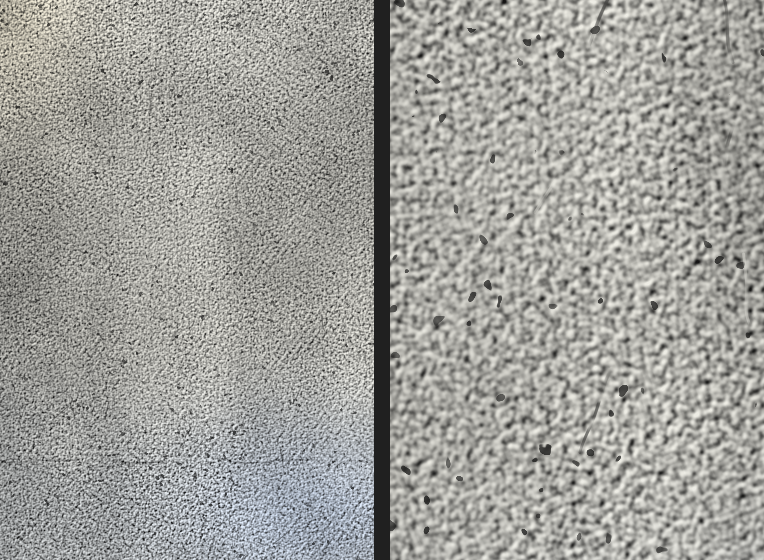
Left, the full canvas; right, a detail of the centre.
Give the GLSL for this texture, as a Shadertoy shader.

```glsl
// Weathered concrete wall: fine embossed grains over broad, soft stains.
// Gradient noise shapes the grain and value noise the stains; jittered cells
// scatter pits and scratches, and a cool sheen rises from the lower right.

float hash(vec2 p) {
    return fract(sin(dot(p, vec2(127.1, 311.7))) * 43758.5453);
}

vec2 direction(float turn) {
    return vec2(cos(6.2832 * turn), sin(6.2832 * turn));
}

float noise(vec2 p) {
    vec2 i = floor(p), f = fract(p);
    f = f * f * (3.0 - 2.0 * f);
    return mix(mix(hash(i), hash(i + vec2(1, 0)), f.x),
               mix(hash(i + vec2(0, 1)), hash(i + vec2(1, 1)), f.x), f.y);
}

// Slope of one lattice corner, seen from offset f
float corner(vec2 id, vec2 f) {
    return dot(direction(hash(id)), f);
}

float gradientNoise(vec2 p) {
    vec2 i = floor(p), f = fract(p), u = f * f * (3.0 - 2.0 * f);
    vec2 x = vec2(1, 0), y = vec2(0, 1);
    return mix(mix(corner(i, f), corner(i + x, f - x), u.x),
               mix(corner(i + y, f - y), corner(i + 1.0, f - 1.0), u.x), u.y);
}

// Broad mottling, centred on zero
float mottle(vec2 p) {
    float sum = 0.0, weight = 0.5;
    for (int i = 0; i < 5; i++) {
        sum += weight * (noise(p) - 0.5);
        p = mat2(1.6, 1.2, -1.2, 1.6) * p + 17.3;
        weight *= 0.65;
    }
    return sum;
}

// Height of the sandy surface; turned lattices hide their grids
float grainHeight(vec2 p) {
    vec2 coarse = mat2(0.8, 0.6, -0.6, 0.8) * p;
    vec2 fine = mat2(0.92, -0.39, 0.39, 0.92) * p;
    return 0.7 * gradientNoise(coarse * 200.0) + 0.5 * gradientNoise(fine * 310.0 + 9.0);
}

// Ragged dark hollows of random stretch, at most one per cell
float pits(vec2 p, float cells, float share) {
    vec2 q = mat2(0.8, -0.6, 0.6, 0.8) * p * cells, id = floor(q);
    vec2 center = 0.4 + 0.2 * vec2(hash(id), hash(id + 11.0));
    vec2 along = direction(hash(id + 17.0)), d = fract(q) - center;
    d = vec2(dot(d, along), 1.6 * dot(d, vec2(-along.y, along.x)));
    float radius = mix(0.07, 0.25, hash(id + 7.0));
    float edge = length(d) + 0.45 * gradientNoise(p * 190.0);
    float soft = 0.8 * cells / iResolution.y;
    float depth = mix(0.65, 1.0, hash(id + 41.0));
    return step(hash(id + 31.0), share) * depth
         * (1.0 - smoothstep(radius - soft, radius + soft, edge));
}

// Short broken scratches, mostly upright and leaning right
float scratches(vec2 p, float cells, float share) {
    vec2 q = p * cells, id = floor(q);
    q = fract(q) - 0.5 + 0.08 * (noise(p * 50.0) - 0.5);
    float angle = mix(0.6, 1.8, hash(id + 3.0));
    vec2 along = vec2(cos(angle), sin(angle));
    float reach = mix(0.12, 0.38, hash(id + 5.0));
    float d = length(q - along * clamp(dot(q, along), -reach, reach));
    float width = 0.0009 * cells, soft = 0.7 * cells / iResolution.y;
    float line = 1.0 - smoothstep(width - soft, width + soft, d);
    return step(hash(id + 23.0), share) * line * smoothstep(0.25, 0.65, noise(p * 130.0));
}

void mainImage(out vec4 fragColor, in vec2 fragCoord) {
    vec2 uv = fragCoord / iResolution.xy;
    vec2 p = fragCoord / iResolution.y;
    float patches = mottle(p * 6.0);
    float streaks = noise(vec2(p.x * 16.0, p.y * 3.0)) - 0.5;
    float lowerPatch = exp(-pow((uv.x - 0.48) * 5.0, 2.0) - pow((uv.y - 0.15) * 6.0, 2.0));

    // Grain lit from the upper left, with deeper crevices than crests
    float height = grainHeight(p);
    float slope = height - grainHeight(p + vec2(-0.0014, 0.0016));
    float rough = 0.86 + 0.3 * noise(p * 15.0) + 0.25 * lowerPatch;
    rough += 0.15 * smoothstep(0.2, 0.5, abs(uv.y - 0.5));
    float tone = 0.645 + rough * (0.5 * height + 0.18 * slope - 0.4 * height * height);

    // Stains: pale top, grimy left side, pale lower right
    vec2 toSheen = (uv - vec2(0.83, 0.08)) * vec2(2.8, 6.0);
    float sheen = exp(-dot(toSheen, toSheen));
    float grime = exp(-pow((uv.x - 0.16) * 5.0, 2.0) - pow((uv.y - 0.52) * 3.0, 2.0));
    tone += 0.18 * patches + 0.06 * streaks;
    tone += 0.05 * smoothstep(0.65, 1.0, uv.y) + 0.07 * sheen - 0.08 * grime;

    // Pits crowd the top and the lower middle
    float crowd = 0.05 + 0.12 * smoothstep(0.6, 1.0, uv.y) + 0.2 * lowerPatch;
    crowd += 0.2 * max(patches, 0.0);
    float holes = max(pits(p, 85.0, 1.3 * crowd), pits(p + 3.7, 50.0, 0.6 * crowd));
    tone = mix(tone, 0.13, 0.85 * holes);

    // Dark scratches, a few pale chips and one faint level crack
    tone = mix(tone, 0.26, 0.7 * scratches(p, 13.0, 0.14));
    tone = mix(tone, 0.84, 0.6 * scratches(p + 5.3, 17.0, 0.05));
    float crackY = 0.176 + 0.006 * (noise(vec2(p.x * 30.0, 2.0)) - 0.5);
    float crack = 1.0 - smoothstep(0.0006, 0.0026, abs(p.y - crackY));
    tone -= 0.17 * crack * smoothstep(0.3, 0.7, noise(vec2(p.x * 24.0, 8.0)));

    // Warm upper left, neutral middle, cool lower part
    float warm = exp(-dot(uv - vec2(0.0, 1.0), uv - vec2(0.0, 1.0)) * 15.0);
    float cool = 0.34 * smoothstep(0.45, 0.0, uv.y + 0.2 * patches) + 0.7 * sheen;
    vec3 tint = mix(vec3(1.005, 1.0, 0.965), vec3(1.03, 1.0, 0.91), warm);
    tint = mix(tint, vec3(0.94, 0.995, 1.075), clamp(cool, 0.0, 1.0));
    fragColor = vec4(clamp(tone, 0.08, 0.93) * tint, 1.0);
}
```
